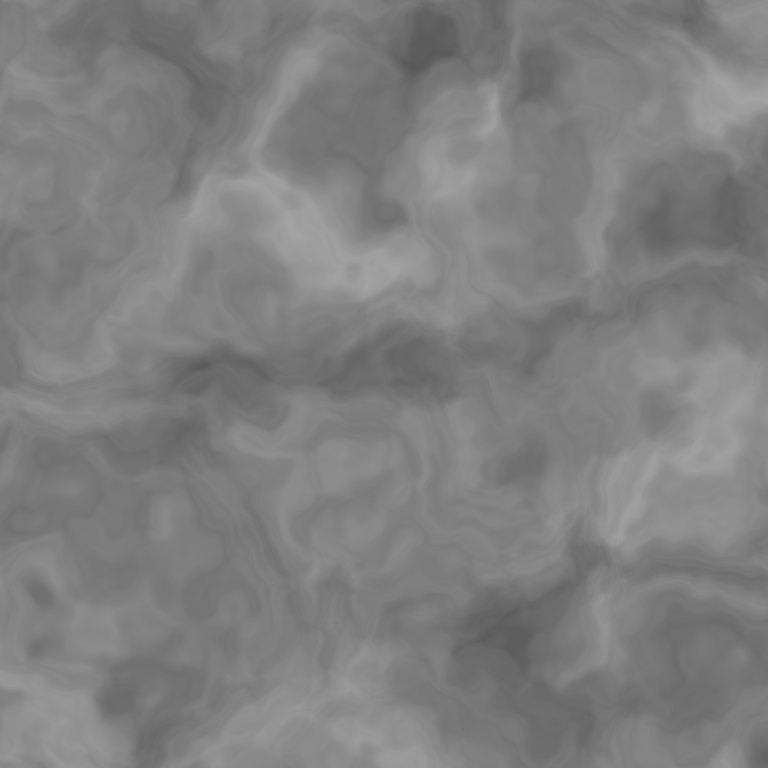
Give the GLSL for this texture, as a Shadertoy shader.

```glsl
// Soft grey smoke: domain-warped gradient noise with blurred patches and faint creases.

const float MEAN_GREY = 0.497;
const float CONTRAST = 0.185;
const float CLOUD_SCALE = 4.6;     // largest cloud cells across the canvas
const float CLOUD_GAIN = 0.52;     // amplitude kept by each finer octave
const int CLOUD_OCTAVES = 5;
const float WARP_SCALE = 0.9;      // warp cells relative to cloud cells
const float WARP_GAIN = 0.48;
const int WARP_OCTAVES = 4;
const float WARP_STRENGTH = 0.85;
const float GREY_MIN = 0.33;
const float GREY_MAX = 0.66;
const float TAU = 6.2831853;

float hash(vec2 cell) {
    vec3 p = fract(vec3(cell.xyx) * 0.1031);
    p += dot(p, p.yzx + 33.33);
    return fract((p.x + p.y) * p.z);
}

// Slope of a randomly directed plane through one lattice corner
float cornerRamp(vec2 cell, vec2 offset) {
    float angle = TAU * hash(cell);
    return dot(vec2(cos(angle), sin(angle)), offset);
}

float gradientNoise(vec2 p) {
    vec2 cell = floor(p);
    vec2 f = p - cell;
    vec2 blend = f * f * f * (f * (f * 6.0 - 15.0) + 10.0);
    vec2 right = vec2(1.0, 0.0);
    vec2 up = vec2(0.0, 1.0);
    float low = mix(cornerRamp(cell, f), cornerRamp(cell + right, f - right), blend.x);
    float high = mix(cornerRamp(cell + up, f - up), cornerRamp(cell + 1.0, f - 1.0), blend.x);
    return mix(low, high, blend.y);
}

float fbm(vec2 p, int octaves, float gain) {
    float sum = 0.0;
    float amplitude = 1.0;
    for (int i = 0; i < octaves; i++) {
        sum += amplitude * gradientNoise(p);
        p = p * 2.03 + vec2(17.3, 41.7);
        amplitude *= gain;
    }
    return sum;
}

void mainImage(out vec4 fragColor, in vec2 fragCoord) {
    vec2 uv = fragCoord / iResolution.y;
    vec2 p = uv * CLOUD_SCALE + vec2(23.4, 57.1);

    // Bend the domain so clouds stretch, fold and crease
    vec2 warpPos = p * WARP_SCALE;
    vec2 warp = vec2(fbm(warpPos + vec2(71.2, 13.8), WARP_OCTAVES, WARP_GAIN),
                     fbm(warpPos + vec2(38.5, 92.6), WARP_OCTAVES, WARP_GAIN));

    float cloud = fbm(p + WARP_STRENGTH * warp, CLOUD_OCTAVES, CLOUD_GAIN);
    float grey = clamp(MEAN_GREY + CONTRAST * cloud, GREY_MIN, GREY_MAX);
    fragColor = vec4(vec3(grey), 1.0);
}
```
